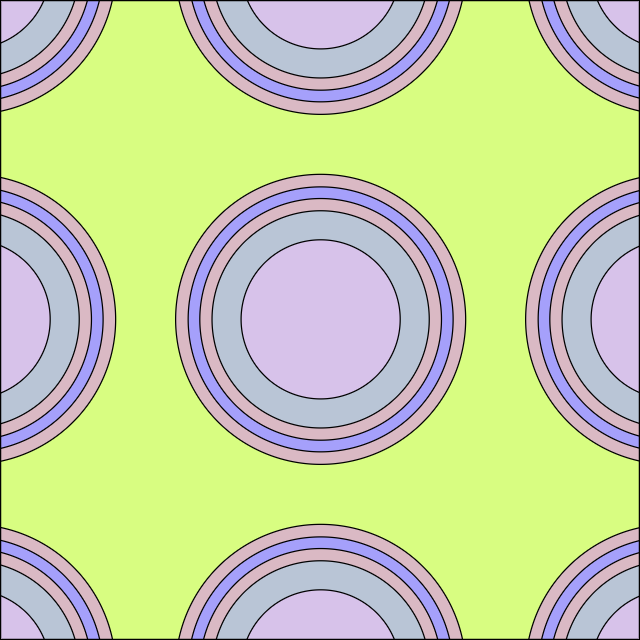
Give the GLSL for this pattern, as a WebGL 1 fragment shader.

```glsl
precision highp float;
// Concentric pastel discs with thin black outlines, on a square grid over lime.

uniform vec2 u_resolution;

const vec3 LIME = vec3(0.847, 0.992, 0.506);
const vec3 ROSE = vec3(0.855, 0.725, 0.768);
const vec3 VIOLET = vec3(0.647, 0.627, 0.984);
const vec3 SLATE = vec3(0.725, 0.772, 0.840);
const vec3 LILAC = vec3(0.843, 0.761, 0.918);
const vec3 INK = vec3(0.0);

const float PERIOD = 0.5469;
const vec2 GRID_CENTER = vec2(0.501, 0.501);
const float LINE_WIDTH = 0.00195;

// Coverage of the region where the signed distance is negative.
float coverage(float dist, float pixel) {
  return clamp(0.5 - dist / pixel, 0.0, 1.0);
}

// Offset from the center of the nearest grid cell.
vec2 repeatCell(vec2 p, float period) {
  return (fract(p / period + 0.5) - 0.5) * period;
}

// Paints a filled disc with an outline centered on its rim.
vec3 paintDisc(vec3 base, float r, float radius, vec3 fill, float pixel) {
  float rim = r - radius;
  vec3 color = mix(base, fill, coverage(rim, pixel));
  return mix(color, INK, coverage(abs(rim) - 0.5 * LINE_WIDTH, pixel));
}

// Stacks the discs from the largest to the smallest.
vec3 paintRings(float r, float pixel) {
  vec3 color = paintDisc(LIME, r, 0.2266, ROSE, pixel);
  color = paintDisc(color, r, 0.2070, VIOLET, pixel);
  color = paintDisc(color, r, 0.1888, ROSE, pixel);
  color = paintDisc(color, r, 0.1697, SLATE, pixel);
  return paintDisc(color, r, 0.1243, LILAC, pixel);
}

// Distance inward from the nearest canvas edge.
float edgeDistance(vec2 p, vec2 size) {
  vec2 d = min(p, size - p);
  return min(d.x, d.y);
}

void main() {
  float pixel = 1.0 / min(u_resolution.x, u_resolution.y);
  vec2 p = gl_FragCoord.xy * pixel;
  vec2 size = u_resolution * pixel;

  vec2 cell = repeatCell(p - GRID_CENTER, PERIOD);
  vec3 color = paintRings(length(cell), pixel);

  // Thin frame around the canvas
  float frame = coverage(edgeDistance(p, size) - LINE_WIDTH, pixel);
  gl_FragColor = vec4(mix(color, INK, frame), 1.0);
}
```
